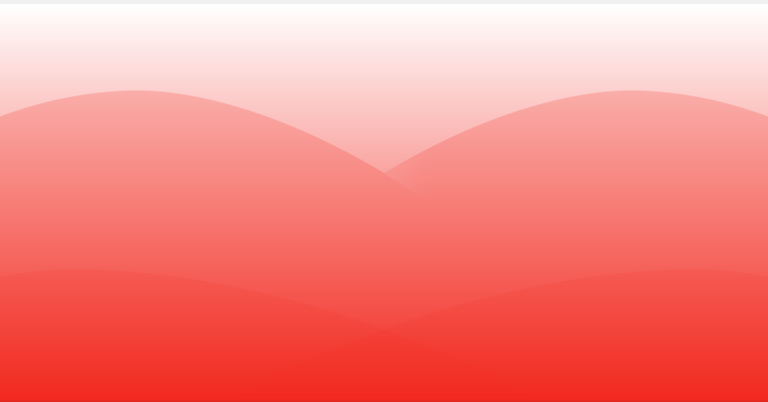
Write a Shadertoy shader that draws this background.

```glsl
// Two pairs of mirrored translucent hills over a white-to-red vertical gradient.
#define RED vec3(0.947, 0.160, 0.120)
#define STRIP_GREY vec3(0.940)
#define STRIP_HEIGHT 0.010
#define BACK_PEAK vec2(0.182, 0.225)
#define FRONT_PEAK vec2(0.098, 0.670)
#define BACK_ALPHA 0.21
#define FRONT_ALPHA 0.12
#define FADE_START 0.470
#define FADE_END 0.570

// Coverage below a crest; inner and outer hold (span, drop) for each side.
float hill(vec2 p, vec2 peak, vec2 inner, vec2 outer, float bend) {
    float d = p.x - peak.x;
    float drop = d > 0.0 ? inner.y * pow(d / inner.x, bend)
                         : outer.y * pow(-d / outer.x, 2.0);
    float pixel = 1.0 / iResolution.y;
    return smoothstep(-pixel, pixel, p.y - peak.y - drop);
}

float backHill(vec2 p) {
    return hill(p, BACK_PEAK, vec2(0.320, 0.2075), vec2(0.182, 0.065), 1.76);
}

float frontHill(vec2 p) {
    return hill(p, FRONT_PEAK, vec2(0.410, 0.155), vec2(0.098, 0.0175), 1.87);
}

void mainImage(out vec4 fragColor, in vec2 fragCoord) {
    // Position measured down from the top edge, and its mirror image.
    vec2 p = fragCoord / iResolution.xy;
    p.y = 1.0 - p.y;
    vec2 mirrored = vec2(1.0 - p.x, p.y);
    float pixel = 1.0 / iResolution.y;

    // Sky gradient
    float depth = clamp((p.y - STRIP_HEIGHT) / (1.0 - STRIP_HEIGHT), 0.0, 1.0);
    vec3 color = mix(vec3(1.0), RED, depth);

    // Back hills join as one layer; the right one thins out at the valley.
    float rightFade = mix(0.45, 1.0, smoothstep(FADE_START, FADE_END, p.x));
    float back = max(backHill(p), backHill(mirrored) * rightFade);
    color = mix(color, RED, BACK_ALPHA * back);

    // Front hills overlap, so their crossing is deeper.
    color = mix(color, RED, FRONT_ALPHA * frontHill(mirrored));
    color = mix(color, RED, FRONT_ALPHA * frontHill(p));

    // Dim bottom edge and grey top strip
    color *= 1.0 - 0.07 * smoothstep(0.992, 1.0, p.y);
    float strip = 1.0 - smoothstep(-0.5 * pixel, 0.5 * pixel, p.y - STRIP_HEIGHT);
    color = mix(color, STRIP_GREY, strip);

    fragColor = vec4(color, 1.0);
}
```
